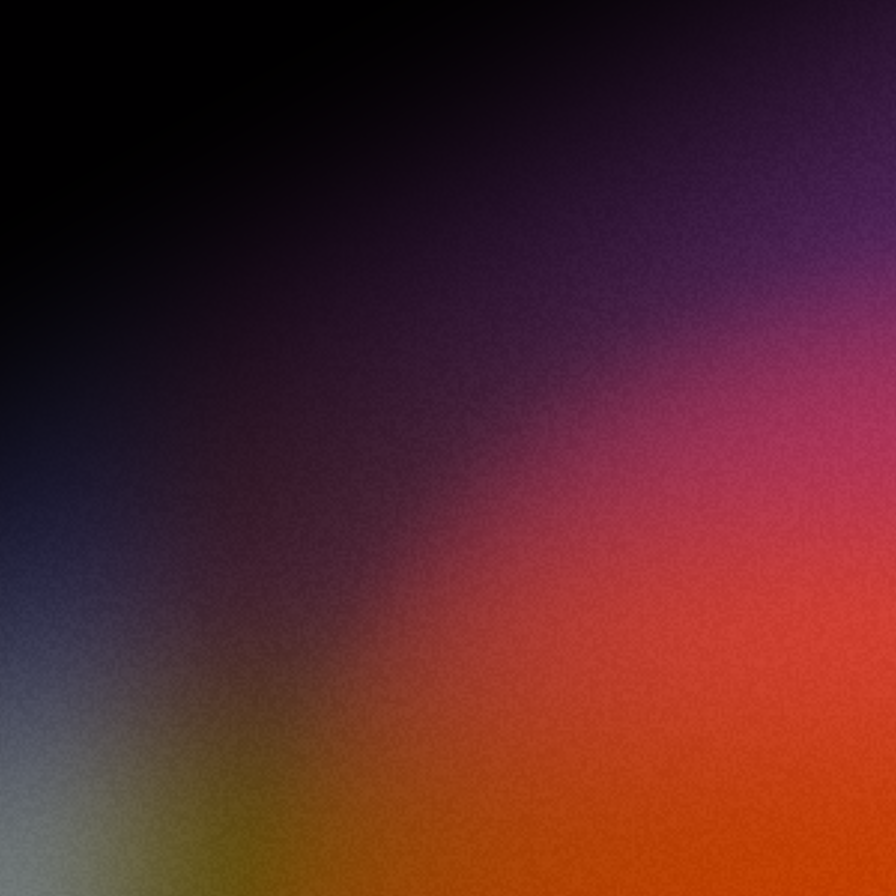
Reproduce this background procedurally as a WebGL 1 fragment shader.

```glsl
precision highp float;
uniform vec2 u_resolution;

float hash(vec2 p) {
    vec3 q = fract(vec3(p.xyx) * 0.1031);
    q += dot(q, q.yzx + 33.33);
    return fract((q.x + q.y) * q.z);
}

float valueNoise(vec2 p) {
    vec2 cell = floor(p);
    vec2 f = fract(p);
    f = f * f * (3.0 - 2.0 * f);
    float low = mix(hash(cell), hash(cell + vec2(1.0, 0.0)), f.x);
    float high = mix(hash(cell + vec2(0.0, 1.0)), hash(cell + 1.0), f.x);
    return mix(low, high, f.y);
}

// Dim haze: slate on the left, olive to plum to violet on the right
vec3 hazeColor(vec2 uv) {
    vec3 slate = mix(vec3(0.43, 0.46, 0.46), vec3(0.23, 0.23, 0.46),
                     smoothstep(0.0, 0.5, uv.y));
    vec3 dusk = mix(vec3(0.37, 0.31, 0.05), vec3(0.29, 0.15, 0.23),
                    smoothstep(0.0, 0.4, uv.y));
    dusk = mix(dusk, vec3(0.35, 0.16, 0.40), smoothstep(0.4, 0.8, uv.y));
    vec3 haze = mix(slate, dusk, smoothstep(0.0, 0.3, uv.x));

    // Fade to black toward the upper left
    float depth = 0.42 + 0.58 * uv.x - uv.y;
    return haze * smoothstep(-0.35, 0.45, depth);
}

// Bright sheet: orange at the bottom, through coral, to magenta
vec3 emberColor(float y) {
    vec3 ember = mix(vec3(0.79, 0.24, 0.0), vec3(0.84, 0.25, 0.19),
                     smoothstep(0.0, 0.32, y));
    ember = mix(ember, vec3(0.73, 0.21, 0.36), smoothstep(0.28, 0.54, y));
    return mix(ember, vec3(0.52, 0.17, 0.42), smoothstep(0.5, 0.8, y));
}

// Coverage of the sheet behind a soft hyperbolic edge
float emberMask(vec2 uv) {
    float edge = uv.x * (1.0 - uv.y) - 0.26;
    float inside = 0.5 * (edge + sqrt(edge * edge + 0.001));
    float falloff = mix(4.0, 9.0, smoothstep(0.0, 0.5, uv.y));
    return 1.0 - exp(-falloff * inside);
}

void main() {
    vec2 uv = gl_FragCoord.xy / u_resolution;
    vec3 color = mix(hazeColor(uv), emberColor(uv.y), emberMask(uv));

    // Fine grain, fainter in the shadows
    float grain = valueNoise(uv * 300.0) - 0.5;
    float brightness = dot(color, vec3(0.4, 0.4, 0.2));
    color += grain * 0.04 * smoothstep(0.0, 0.25, brightness);

    gl_FragColor = vec4(clamp(color, 0.0, 1.0), 1.0);
}
```
